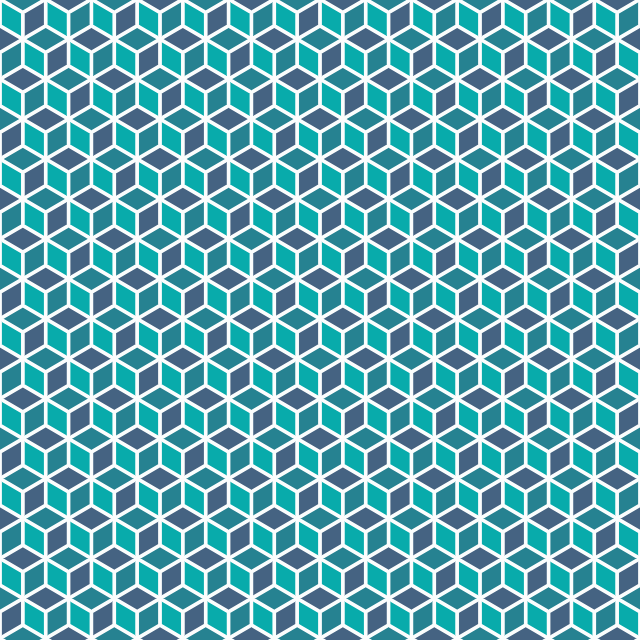
Write a WebGL 2 fragment shader that draws this pattern.

```glsl
#version 300 es
precision highp float;
// Tumbling-block pattern: outlined cubes in staggered rows, two shadings alternating.

#define COLUMNS 14.0
#define ROWS 16.02
#define ROW_SHIFT 0.02
#define LINE_WIDTH 0.14
#define WHITE vec3(0.985, 0.992, 0.992)
#define BRIGHT_TEAL vec3(0.03, 0.67, 0.67)
#define DEEP_TEAL vec3(0.15, 0.51, 0.57)
#define SLATE vec3(0.27, 0.39, 0.51)

uniform vec2 u_resolution;
out vec4 fragColor;

const float SQRT3 = 1.7320508;
// One column and one row, measured in cube edges.
const vec2 PITCH = vec2(SQRT3, 1.5);

// Offset from the centre of the cube in this row that is nearest in x.
// The third component is the cube's index along the slanted row.
vec3 cubeInRow(vec2 grid, float row) {
    float slant = 0.5 * row + 0.5;
    float index = round(grid.x - slant);
    vec2 centre = vec2(index + slant, row + 1.0 / 3.0);
    return vec3((grid - centre) * PITCH, index);
}

void main() {
    vec2 uv = gl_FragCoord.xy / u_resolution;
    vec2 grid = vec2(uv.x * COLUMNS, (1.0 - uv.y) * ROWS + ROW_SHIFT);

    // Pick the nearer cube of the two neighbouring rows; y points down.
    float row = floor(grid.y - 1.0 / 3.0);
    vec3 above = cubeInRow(grid, row);
    vec3 below = cubeInRow(grid, row + 1.0);
    vec3 cube = dot(above.xy, above.xy) < dot(below.xy, below.xy) ? above : below;
    vec2 local = cube.xy;
    vec2 a = abs(local);

    // Faces: bright left side, top and right side swap on alternate cubes.
    float arm = 0.5 * a.x + 0.5 * SQRT3 * local.y;
    bool isTop = arm < 0.0;
    bool darkTop = mod(cube.z, 2.0) > 0.5;
    vec3 face = BRIGHT_TEAL;
    if (isTop) face = darkTop ? SLATE : DEEP_TEAL;
    else if (local.x > 0.0) face = darkTop ? DEEP_TEAL : SLATE;

    // Distance to the hexagonal outline and to the three inner edges.
    float outline = 0.5 * SQRT3 - max(a.x, 0.5 * a.x + 0.5 * SQRT3 * a.y);
    float inner = isTop ? -arm : min(arm, a.x);
    float edge = min(outline, inner) - 0.5 * LINE_WIDTH;

    float pixel = COLUMNS * SQRT3 / min(u_resolution.x, u_resolution.y);
    float fill = smoothstep(-0.6 * pixel, 0.6 * pixel, edge);
    fragColor = vec4(mix(WHITE, face, fill), 1.0);
}
```
